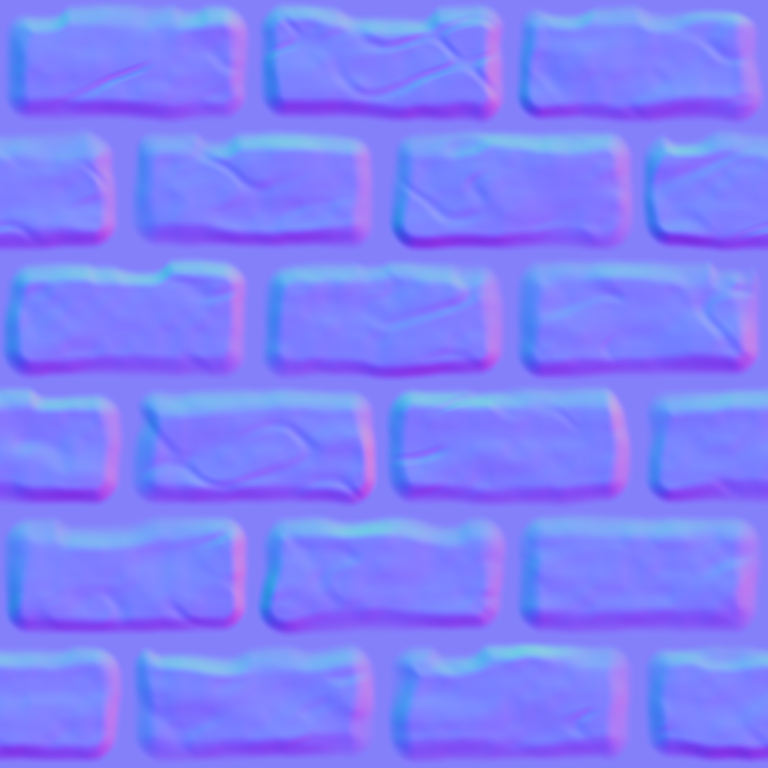
Give the GLSL for this texture map, as a Shadertoy shader.

```glsl
float hash(vec2 p) {
    vec3 a = fract(vec3(p.xyx) * 0.1031);
    a += dot(a, a.yzx + 33.33);
    return fract((a.x + a.y) * a.z);
}

float noise(vec2 p) {
    vec2 i = floor(p), f = fract(p);
    f = f * f * f * (f * (f * 6.0 - 15.0) + 10.0);
    return mix(mix(hash(i), hash(i + vec2(1, 0)), f.x),
               mix(hash(i + vec2(0, 1)), hash(i + vec2(1, 1)), f.x), f.y);
}

float roundedBox(vec2 p, vec2 halfSize, float radius) {
    vec2 d = abs(p) - halfSize + radius;
    return length(max(d, 0.0)) + min(max(d.x, d.y), 0.0) - radius;
}

// Wall height; one unit is one course, and each brick is two units long
float wallHeight(vec2 p) {
    float row = floor(p.y);
    float x = p.x * 0.5 + 0.5 * mod(row + 1.0, 2.0);
    vec2 id = vec2(mod(floor(x), 3.0), mod(row, 6.0));
    vec2 q = (vec2(fract(x), fract(p.y)) - 0.5) * vec2(2.0, 1.0);
    vec2 s = q + 20.0 + 40.0 * vec2(hash(id + 3.7), hash(id + 11.3));

    // Worn outline, with soft chips along the upper edge
    float wear = 0.05 * noise(s * 2.2) + 0.016 * noise(s * 6.0 + 5.0);
    float chips = smoothstep(0.5, 0.95, noise(s * vec2(2.7, 2.0) + 31.0));
    wear += chips * (0.01 + 0.07 * smoothstep(0.0, 0.4, q.y));
    vec2 center = vec2(-0.012, 0.012);
    float inside = -roundedBox(q - center, vec2(0.985, 0.487), 0.24) - wear;
    float bevelWidth = 0.1 + 0.12 * noise(s * 1.4 + 17.0)
                     + 0.04 * smoothstep(-0.1, 0.4, q.y);
    float bevel = smoothstep(0.0, bevelWidth, inside);

    // Broad dents, streaks and faint diagonal creases on the face
    float face = 0.03 * (noise(s * vec2(1.6, 2.8)) - 0.5)
               + 0.014 * (noise(s * vec2(2.2, 5.5) + 8.0) - 0.5)
               + 0.006 * (noise(s * vec2(8.0, 9.0) + 13.0) - 0.5);
    vec2 slanted = vec2(s.x + s.y, 1.7 * s.y - 0.6 * s.x);
    float crease = 1.0 - smoothstep(0.0, 0.22, abs(noise(slanted * 1.9) - 0.5));
    face -= 0.011 * crease * smoothstep(0.35, 0.75, noise(s * 2.1 + 50.0));
    return bevel * (0.057 + face);
}

void mainImage(out vec4 fragColor, in vec2 fragCoord) {
    vec2 p = fragCoord / iResolution.xy * 6.0;
    vec2 e = vec2(0.03, 0.0);

    // Surface slope to tangent-space normal
    vec2 slope = vec2(wallHeight(p + e.xy) - wallHeight(p - e.xy),
                      wallHeight(p + e.yx) - wallHeight(p - e.yx)) / (2.0 * e.x);
    vec3 normal = normalize(vec3(-slope, 1.0));
    vec3 color = 0.5 + 0.5 * normal;

    // Slightly lavender mortar
    float mortar = 1.0 - smoothstep(0.0, 0.03, wallHeight(p));
    color += mortar * vec3(0.025, 0.0, -0.02) - vec3(0.008, 0.0, 0.0);
    fragColor = vec4(color, 1.0);
}
```
